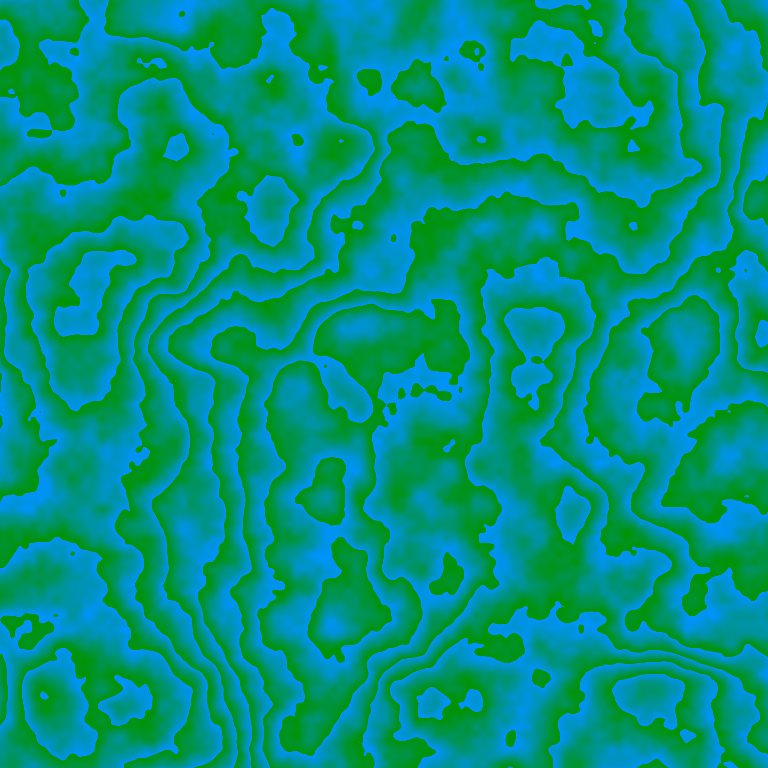
Give the GLSL for this texture, as a Shadertoy shader.

```glsl
// Contour terrain: a fractal height field cut into repeating bands.
// Axis-aligned value noise is layered in octaves, and the fraction of the
// height ramps from green to blue, then drops sharply back to green.

float hash(vec2 cell) {
    vec3 q = fract(cell.xyx * vec3(0.1031, 0.1030, 0.0973));
    q += dot(q, q.yzx + 33.33);
    return fract((q.x + q.y) * q.z);
}

float valueNoise(vec2 p) {
    vec2 cell = floor(p), f = fract(p);
    vec2 blend = f * f * (3.0 - 2.0 * f);
    float bottom = mix(hash(cell), hash(cell + vec2(1.0, 0.0)), blend.x);
    float top = mix(hash(cell + vec2(0.0, 1.0)), hash(cell + 1.0), blend.x);
    return mix(bottom, top, blend.y);
}

// Each octave doubles the detail and roughly halves the height
float terrain(vec2 p) {
    float height = 0.0, amplitude = 1.0;
    for (int octave = 0; octave < 6; octave++) {
        height += amplitude * valueNoise(p);
        p = p * 2.0 + vec2(17.3, 9.7);
        amplitude *= 0.48;
    }
    return height;
}

void mainImage(out vec4 fragColor, in vec2 fragCoord) {
    vec2 uv = fragCoord / iResolution.y;
    float height = 7.0 * terrain(uv * 3.2 + vec2(41.6, 23.4));

    // Sawtooth bands, with the falling edge softened over one pixel
    float band = fract(height);
    float edge = clamp(fwidth(height), 0.0001, 0.4);
    float blue = band * (1.0 - smoothstep(1.0 - edge * 0.6, 1.0, band));

    fragColor = vec4(0.0, 0.575, blue, 1.0);
}
```
